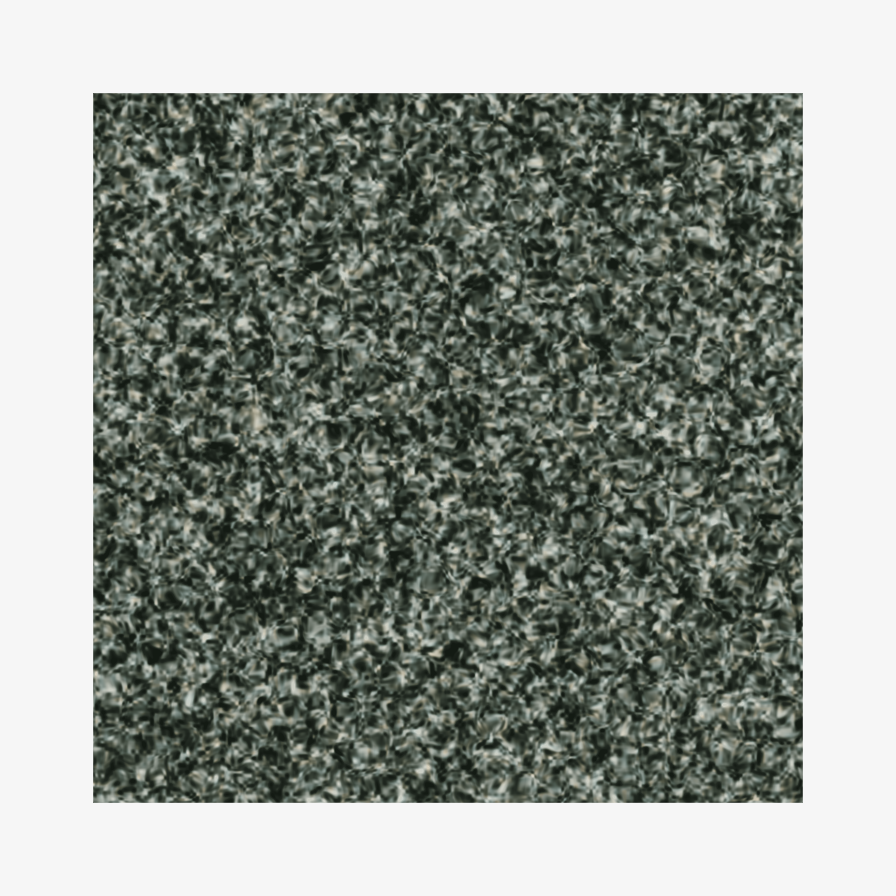
A three.js fragment shader for this texture:

```glsl
varying vec2 vUv;

// Slab layout
const float SLAB_HALF = 0.396;
const float EDGE_SOFTNESS = 0.0008;

// Grain: whole numbers of noise cells across the canvas
const float CLOUD_CELLS = 34.0;
const float CLUMP_CELLS = 83.0;
const float GRAIN_CELLS = 137.0;
const float FLECK_CELLS = 241.0;
const vec4 LAYER_WEIGHTS = vec4(0.26, 0.55, 1.0, 0.85);
const float NOISE_DEVIATION = 0.43;
const float WARP_CELLS = 61.0;
const float WARP_AMOUNT = 0.0035;

// Mineral tint
const float TINT_CELLS = 149.0;
const vec3 WARM_TINT = vec3(0.045, 0.005, -0.035);
const vec3 COOL_TINT = vec3(-0.022, 0.004, 0.016);

// Colours from the darkest mineral to the brightest
const vec3 BACKGROUND = vec3(0.966);
const vec3 BLACK_MICA = vec3(0.075, 0.10, 0.075);
const vec3 DARK_GREEN = vec3(0.13, 0.16, 0.13);
const vec3 DEEP_GREY = vec3(0.235, 0.272, 0.228);
const vec3 MID_GREY = vec3(0.34, 0.38, 0.335);
const vec3 PALE_GREY = vec3(0.47, 0.505, 0.465);
const vec3 LIGHT_QUARTZ = vec3(0.63, 0.655, 0.615);
const vec3 WHITE_QUARTZ = vec3(0.80, 0.81, 0.77);

float hash(vec2 p, float seed) {
  vec3 q = fract(vec3(p.xyx + seed) * 0.1031);
  q += dot(q, q.yzx + 33.33);
  return fract((q.x + q.y) * q.z);
}

// Value noise from -1 to 1 that wraps after the given number of cells
float wrapNoise(vec2 uv, float cells, float seed) {
  vec2 p = uv * cells;
  vec2 f = fract(p);
  vec2 a = mod(floor(p), cells);
  vec2 b = mod(a + 1.0, cells);
  f = f * f * (3.0 - 2.0 * f);
  float low = mix(hash(a, seed), hash(vec2(b.x, a.y), seed), f.x);
  float high = mix(hash(vec2(a.x, b.y), seed), hash(b, seed), f.x);
  return 2.0 * mix(low, high, f.y) - 1.0;
}

float ramp(float from, float to, float x) {
  return clamp((x - from) / (to - from), 0.0, 1.0);
}

// Sum of the noise layers, scaled to unit deviation
float grainLevel(vec2 uv) {
  vec4 layers = vec4(
    wrapNoise(uv, CLOUD_CELLS, 3.7),
    wrapNoise(uv, CLUMP_CELLS, 17.3),
    wrapNoise(uv, GRAIN_CELLS, 41.9),
    wrapNoise(uv, FLECK_CELLS, 73.1));
  return dot(layers, LAYER_WEIGHTS) / (NOISE_DEVIATION * length(LAYER_WEIGHTS));
}

vec3 mineralColour(float level) {
  vec3 c = mix(BLACK_MICA, DARK_GREEN, ramp(-2.2, -1.2, level));
  c = mix(c, DEEP_GREY, ramp(-1.2, -0.44, level));
  c = mix(c, MID_GREY, ramp(-0.44, 0.19, level));
  c = mix(c, PALE_GREY, ramp(0.19, 0.82, level));
  c = mix(c, LIGHT_QUARTZ, ramp(0.82, 1.6, level));
  return mix(c, WHITE_QUARTZ, ramp(1.6, 2.7, level));
}

void main() {
  // Bend the lattice so that grains look irregular
  vec2 warp = vec2(wrapNoise(vUv, WARP_CELLS, 5.3), wrapNoise(vUv, WARP_CELLS, 29.7));
  vec2 uv = vUv + WARP_AMOUNT * warp;

  // Granite with faint warm and cool minerals
  float level = grainLevel(uv);
  vec3 granite = mineralColour(level);
  float tint = wrapNoise(uv, TINT_CELLS, 97.1);
  vec3 shift = WARM_TINT * ramp(0.25, 0.9, tint) + COOL_TINT * ramp(0.1, 0.8, -tint);
  granite += shift * ramp(-1.0, 0.8, level);

  // Square slab on a plain ground
  vec2 offset = abs(vUv - 0.5);
  float edge = max(offset.x, offset.y) - SLAB_HALF;
  float ground = smoothstep(-EDGE_SOFTNESS, EDGE_SOFTNESS, edge);
  gl_FragColor = vec4(mix(granite, BACKGROUND, ground), 1.0);
}
```
